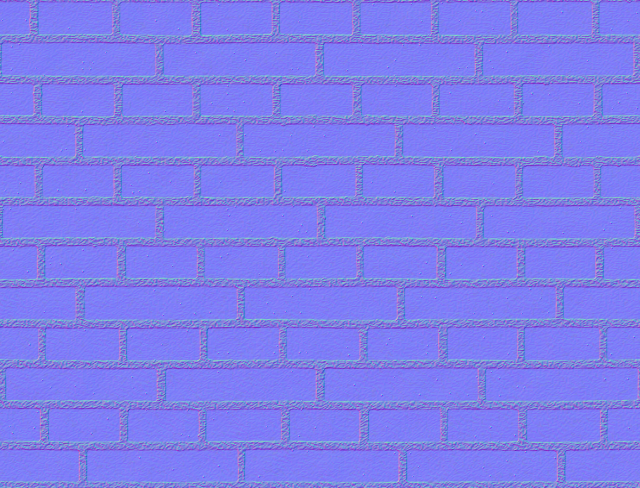
Reproduce this texture map procedurally as a WebGL 2 fragment shader.

```glsl
#version 300 es
precision highp float;
// Tangent-space normal map of a brick wall: header and stretcher courses in rough mortar.

#define COURSES 12.0        // rows of bricks
#define STRETCHERS 4.0      // long bricks per row; headers are twice as many
#define ASPECT 1.313        // tile width over height
#define JOINT 0.0080        // half width of a mortar joint, in tile heights
#define JITTER 0.003        // sideways drift of the upright joints
#define BEVEL 0.0014        // half width of the brick edge
#define RELIEF 0.0011       // height of bricks above mortar
#define MORTAR_GRAIN 0.0017
#define BRICK_GRAIN 0.00036
#define PIT_CHANCE 0.09
#define BRICK_BLUE 0.975    // blue of level brick
#define MORTAR_BLUE 0.87    // blue of level mortar

uniform vec2 u_resolution;
out vec4 fragColor;

float hash(vec2 p) {
    return fract(sin(dot(p, vec2(127.1, 311.7))) * 43758.5);
}

// Value noise that wraps at the tile border, with freq cells per tile.
float noise(vec2 uv, vec2 freq) {
    vec2 q = uv * freq, i = floor(q), f = q - i;
    f = f * f * (3.0 - 2.0 * f);
    vec2 a = mod(i, freq), b = mod(i + 1.0, freq);
    return mix(mix(hash(a), hash(vec2(b.x, a.y)), f.x),
               mix(hash(vec2(a.x, b.y)), hash(b), f.x), f.y);
}

// Distance into the nearest brick; negative in the mortar.
float brickDistance(vec2 uv) {
    float y = uv.y * COURSES - 0.04 + 0.04 * (noise(uv, vec2(7.0, 12.0)) - 0.5);
    float row = mod(floor(y), COURSES);
    float header = mod(row, 2.0);
    float count = STRETCHERS * (1.0 + header);
    float shift = header > 0.5 || mod(row, 4.0) < 1.0 ? 0.5 : 0.0;

    // Courses lean left going up; each upright joint has its own drift and width.
    float lean = mix(0.009, 0.022, header) * (0.5 - (row + 0.5) / COURSES);
    float x = uv.x * count - shift - lean * count / ASPECT;
    float joint = floor(x + 0.5);
    vec2 id = vec2(mod(joint, count), row + 20.0);
    float drift = (hash(id) - 0.5) * 2.0 * JITTER;
    float width = JOINT * mix(0.8, 1.1, hash(id + 7.3));
    vec2 inside = vec2(abs((x - joint) * ASPECT / count - drift) - width,
                       (0.5 - abs(fract(y) - 0.5)) / COURSES - JOINT);

    // Rounded corners, slightly wavy edges and a few chips.
    const float corner = 0.006;
    float d = corner - length(max(corner - inside, 0.0));
    d += 0.001 * (noise(uv, vec2(70.0, 54.0)) - 0.5);
    return d - 0.003 * smoothstep(0.85, 1.0, noise(uv, vec2(61.0, 47.0)));
}

// Small round holes, at most one per cell.
float pits(vec2 uv) {
    vec2 grid = vec2(80.0, 60.0);
    vec2 cell = mod(floor(uv * grid), grid);
    vec2 center = 0.25 + 0.5 * vec2(hash(cell + 3.1), hash(cell + 8.7));
    vec2 offset = (fract(uv * grid) - center) / grid * vec2(ASPECT, 1.0);
    float radius = mix(0.0016, 0.003, hash(cell + 5.9));
    return step(hash(cell + 1.7), PIT_CHANCE) * smoothstep(radius, 0.0, length(offset));
}

float surfaceHeight(vec2 uv) {
    float brick = smoothstep(-BEVEL, BEVEL, brickDistance(uv));
    float fine = noise(uv, vec2(370.0, 410.0)) - 0.5;
    float coarse = noise(uv, vec2(170.0, 230.0)) - 0.5;
    float mortar = MORTAR_GRAIN * (fine + 0.5 * coarse);
    float relief = RELIEF * mix(0.6, 1.4, noise(uv, vec2(31.0, 24.0)));
    float face = relief + BRICK_GRAIN * (fine + 0.4 * coarse) - 0.0012 * pits(uv);
    return mix(mortar, face, brick);
}

void main() {
    vec2 uv = gl_FragCoord.xy / u_resolution;

    // Slope by central differences, no finer than half a pixel.
    float e = max(0.0012, 0.5 / u_resolution.y);
    vec2 dx = vec2(e / ASPECT, 0.0), dy = vec2(0.0, e);
    vec2 slope = vec2(surfaceHeight(uv + dx) - surfaceHeight(uv - dx),
                      surfaceHeight(uv + dy) - surfaceHeight(uv - dy)) / (2.0 * e);

    // Encode with green pointing down the wall; rough mortar is duller.
    vec3 normal = normalize(vec3(-slope.x, slope.y, 1.0));
    vec3 color = 0.5 + 0.5 * normal;
    float brick = smoothstep(-BEVEL, 3.0 * BEVEL, brickDistance(uv));
    color.rg -= vec2(0.004, 0.008 * brick);
    color.b *= mix(MORTAR_BLUE, BRICK_BLUE, brick);

    // Scattered rough specks dull the blue a little.
    color.b -= 0.05 * smoothstep(0.6, 0.95, noise(uv + 0.37, vec2(300.0, 260.0)));
    fragColor = vec4(color, 1.0);
}
```
